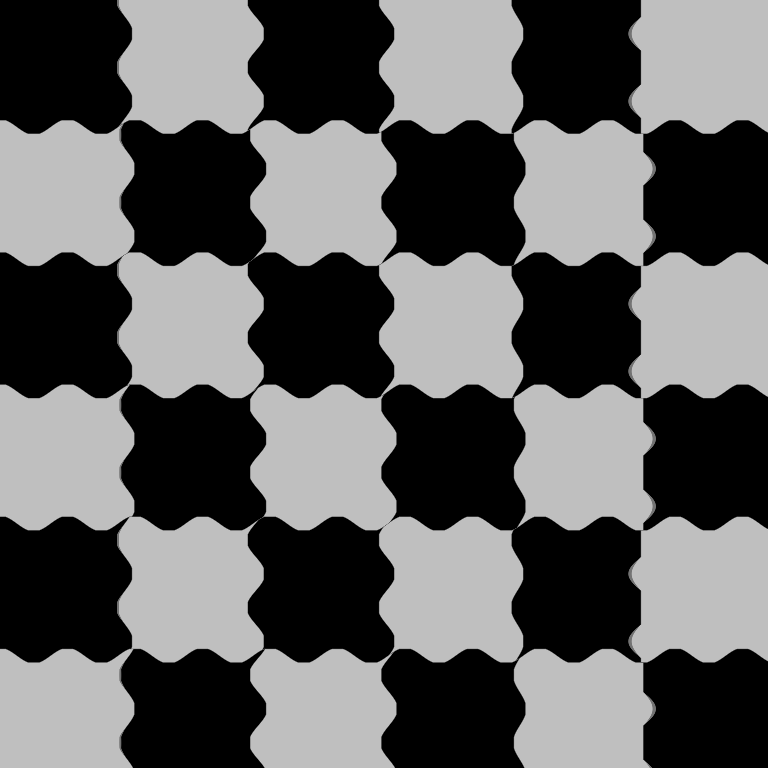
Reproduce this pattern procedurally as a Shadertoy shader.

```glsl
#define FIRST_EDGE vec2(0.1628, 0.1654)
#define CELL_SIZE vec2(0.1703, 0.1721)
#define WAVE_PERIOD 0.0879
#define ROW_WAVE 0.0088
#define COLUMN_WAVE 0.0104
#define ROW_SHIFT 0.003
#define LAST_EDGE 0.8346
#define LAST_BUMP 0.0143
#define FRINGE_WIDTH 0.0022
#define LIGHT vec3(0.75)
#define FRINGE vec3(0.45)
#define EDGE_COUNT 5

float ripple(float t) {
    return cos(6.2831853 * t / WAVE_PERIOD);
}

// Sine with slightly flattened crests
float flatWave(float t) {
    return clamp(1.15 * ripple(t), -1.0, 1.0);
}

// +1 before an edge, -1 after it, smooth across one pixel
float sideOf(float d, float pixel) {
    return clamp(-1.6 * d / pixel, -1.0, 1.0);
}

void mainImage(out vec4 fragColor, in vec2 fragCoord) {
    float pixel = 1.0 / iResolution.y;
    vec2 p = fragCoord * pixel;
    p.y = 1.0 - p.y;

    // Wavy row boundaries; each one crossed flips the colour
    float checker = 1.0;
    float row = 0.0;
    for (int i = 0; i < EDGE_COUNT; i++) {
        float edge = FIRST_EDGE.y + CELL_SIZE.y * float(i) - ROW_WAVE * flatWave(p.x);
        checker *= sideOf(p.y - edge, pixel);
        row += step(edge, p.y);
    }
    float oddRow = mod(row, 2.0);

    // Wavy column boundaries, shifted a little on odd rows
    float wave = ripple(p.y);
    float fringe = 0.0;
    for (int i = 0; i < EDGE_COUNT; i++) {
        float k = float(i);
        float amplitude = COLUMN_WAVE - 0.0009 * (k - 1.2) * (k - 1.2);
        float edge = FIRST_EDGE.x + CELL_SIZE.x * k - amplitude * flatWave(p.y);
        float lobe = i == 0 ? 0.6 * max(wave, 0.0) : 0.0;

        // The last boundary bulges only from light into dark
        if (i == EDGE_COUNT - 1) {
            lobe = max(-wave, 0.0);
            edge = LAST_EDGE + LAST_BUMP * lobe * (2.0 * oddRow - 1.0);
        }
        float d = p.x - edge + -ROW_SHIFT * oddRow;
        checker *= sideOf(d, pixel);

        // Grey rim around the lobes of the outer boundaries
        float rim = 1.0 - smoothstep(-0.5 * pixel, 0.5 * pixel, abs(d) - FRINGE_WIDTH * lobe);
        fringe = max(fringe, rim * smoothstep(0.1, 0.4, lobe));
    }

    vec3 color = LIGHT * (0.5 - 0.5 * checker);
    fragColor = vec4(mix(color, FRINGE, fringe), 1.0);
}
```
